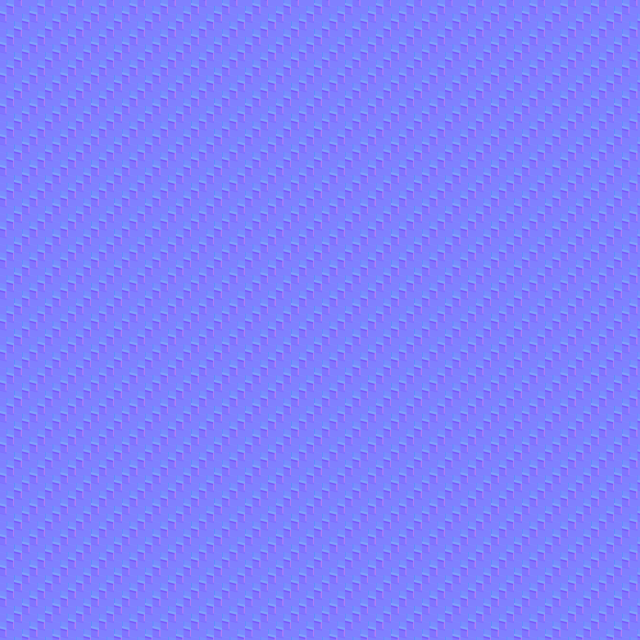
Give the GLSL for this texture map, as a WebGL 2 fragment shader.

```glsl
#version 300 es
precision highp float;
// Tangent-space normal map of a fine diagonal twill weave.

#define REPEATS 20.8               // weave repeats across and down
#define YARNS 4.0                  // yarns in one repeat
#define PHASE vec2(0.15, 0.797)    // shift in yarns and in repeats
#define RISE_END 0.25              // part of the repeat where a yarn rises
#define FALL_END 0.52              // part of the repeat where it has sunk
#define SKEW 0.06                  // slant of the yarn ends
#define RISE_TILT vec2(-0.04, 0.10)
#define FALL_TILT vec2(0.0, -0.08)
#define LIP_TILT vec2(0.02, 0.28)
#define STEP_TILT vec2(-0.06, -0.30)
#define LEFT_TILT vec2(-0.28, 0.12)
#define RIGHT_TILT vec2(0.38, -0.02)

uniform vec2 u_resolution;
out vec4 outColor;

// Soft-edged interval from a to b, with edges of width w.
float band(float x, float a, float b, float w) {
  return smoothstep(a - w, a + w, x) - smoothstep(b - w, b + w, x);
}

// Surface slope at a canvas position; pixel is the size of one sample.
vec2 weaveSlope(vec2 uv, vec2 pixel) {
  float across = uv.x * REPEATS * YARNS + PHASE.x;
  float yarn = floor(across);
  float side = across - yarn;
  float along = (1.0 - uv.y) * REPEATS + yarn / YARNS + PHASE.y;
  float t = fract(along - SKEW * (side - 0.5));

  float softX = 0.02 + 0.5 * pixel.x * REPEATS * YARNS;
  float softY = 0.006 + 0.5 * pixel.y * REPEATS;

  // Broad rising and sinking faces; the remainder lies flat.
  float rise = band(t, 0.015, RISE_END, softY);
  float fall = band(t, RISE_END, FALL_END, softY);
  vec2 slope = rise * RISE_TILT + fall * FALL_TILT;

  // Faint seams between the flat floats.
  slope.y += 0.06 * band(t, 0.75, 0.775, softY);
  slope.y -= 0.06 * band(t, FALL_END - 0.03, FALL_END, softY);

  // Left flank of the raised end and right flank of the sunk end.
  float leftEdge = 1.0 - smoothstep(0.11 - softX, 0.11 + softX, side);
  float rightEdge = smoothstep(0.84 - softX, 0.84 + softX, side);
  slope = mix(slope, LEFT_TILT, leftEdge * rise);
  slope = mix(slope, RIGHT_TILT, rightEdge * band(t, RISE_END - 0.01, 0.46, softY));

  // Bright lip and dark step at the yarn end.
  float lip = band(t, RISE_END - 0.075, RISE_END - 0.01, softY);
  float drop = band(t, RISE_END, RISE_END + 0.05, softY);
  slope = mix(slope, LIP_TILT, lip);
  return mix(slope, STEP_TILT, drop * (1.0 - rightEdge));
}

void main() {
  vec2 pixel = 1.0 / u_resolution;
  vec2 uv = gl_FragCoord.xy * pixel;

  // Average a 2 by 2 grid of samples inside the pixel.
  vec2 slope = vec2(0.0);
  for (int i = 0; i < 4; i++) {
    vec2 offset = vec2(float(i % 2), float(i / 2)) * 0.5 - 0.25;
    slope += 0.25 * weaveSlope(uv + offset * pixel, 0.5 * pixel);
  }

  // Encode the unit normal as a colour.
  float height = sqrt(max(1.0 - dot(slope, slope), 0.0));
  outColor = vec4(0.5 + 0.5 * vec3(slope, height), 1.0);
}
```
